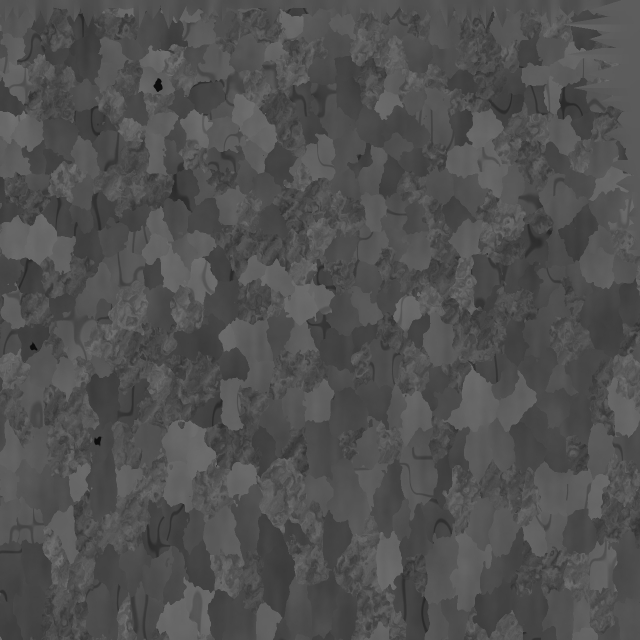
Reproduce this texture procedurally as a WebGL 1 fragment shader.

```glsl
precision highp float;
// Grey patchwork of ragged, upright flakes that grow taller towards the bottom.
// A weighted Voronoi diagram gives the flakes, each filled with its own shading,
// streaks or crumpled noise; triangular spikes fray the top and right margins.
uniform vec2 u_resolution;

float hash(vec2 p) {
  return fract(sin(dot(p, vec2(127.1, 311.7))) * 43758.5453);
}

vec2 hash2(vec2 p) {
  return vec2(hash(p), hash(p + 47.3));
}

float noise(vec2 p) {
  vec2 i = floor(p), f = fract(p);
  f = f * f * (3.0 - 2.0 * f);
  return mix(mix(hash(i), hash(i + vec2(1.0, 0.0)), f.x),
             mix(hash(i + vec2(0.0, 1.0)), hash(i + 1.0), f.x), f.y);
}

float fbm(vec2 p) {
  float sum = 0.0, amp = 0.5;
  for (int i = 0; i < 4; i++) {
    sum += amp * noise(p);
    p = p * 2.03 + 17.1;
    amp *= 0.5;
  }
  return sum;
}

// Nearest flake: xy is the offset from its centre, zw its cell id
vec4 findFlake(vec2 p) {
  vec2 base = floor(p);
  vec4 flake = vec4(0.0);
  float best = 9.0;
  for (int j = -1; j <= 1; j++) {
    for (int i = -1; i <= 1; i++) {
      vec2 id = base + vec2(float(i), float(j));
      vec2 offset = p - id - 0.1 - 0.8 * hash2(id);
      float dist = length(offset) - 0.35 * hash(id + 9.7);
      if (dist < best) {
        best = dist;
        flake = vec4(offset, id);
      }
    }
  }
  return flake;
}

float flakeTone(vec2 uv) {
  // Rows get denser upwards; noise roughens the outlines
  vec2 p = vec2(uv.x * 27.0, uv.y * (13.0 + 6.5 * uv.y));
  vec2 q = p * 3.0;
  p += 0.38 * (vec2(noise(q), noise(q + 31.0)) - 0.5);
  p += 0.13 * (vec2(noise(q * 3.0), noise(q * 3.0 + 53.0)) - 0.5);
  vec4 flake = findFlake(p);
  vec2 id = flake.zw;
  float kind = hash(id + 3.1);

  // Base grey, a tilt in a random direction and soft vertical streaks
  float tone = mix(0.252, 0.418, pow(hash(id + 5.9), 1.4));
  tone += 0.05 * dot(flake.xy, hash2(id + 7.7) - 0.5);
  vec2 grain = uv + 3.0 * hash2(id + 1.3);
  tone += 0.03 * (noise(grain * vec2(95.0, 18.0)) - 0.5);
  tone += 0.03 * (fbm(grain * 45.0) - 0.47);

  // Crumpled flakes: folded noise, duller than the smooth ones
  if (kind < 0.36) {
    vec2 fold = grain * vec2(80.0, 60.0);
    float warp = fbm(fold);
    float crumple = fbm(fold * 1.3 + 5.0 * warp);
    tone = mix(tone, 0.315, 0.5) + 0.26 * (crumple - 0.47);
  }
  // Creased flakes: thin dark curves along a contour of the noise
  else if (kind < 0.52) {
    float contour = abs(noise(grain * vec2(42.0, 22.0)) - 0.5);
    tone -= 0.075 * (1.0 - smoothstep(0.015, 0.065, contour));
  }
  // Rare black specks
  if (kind > 0.987) {
    float speck = length(flake.xy * vec2(1.0, 1.5)) + 0.15 * noise(p * 6.0);
    tone = mix(0.05, tone, smoothstep(0.19, 0.25, speck));
  }
  return tone;
}

// Spiky margin: x is its tone, y is 1 inside it
vec2 spikes(float along, float depth, float reach) {
  float row = floor(along);
  float across = fract(along) - 0.3 - 0.4 * hash(vec2(row, 2.0));
  float taper = 1.0 - abs(across) * 1.7;
  float limit = reach * (0.35 + taper * hash(vec2(row, 8.0)));
  float facet = hash(vec2(row, step(0.0, across) + 4.0));
  float tone = 0.355 + 0.07 * (facet - 0.5) * smoothstep(0.0, reach, depth);
  return vec2(tone, step(depth, limit));
}

float textureTone(vec2 uv) {
  float tone = flakeTone(uv);
  vec2 top = spikes(uv.x * 48.0, 1.0 - uv.y, 0.035);
  tone = mix(tone, top.x - 0.03 + 0.05 * (noise(uv * vec2(60.0, 8.0)) - 0.5), top.y);
  float reach = 0.085 * smoothstep(0.58, 0.95, uv.y) + 0.012 * step(0.6, uv.y);
  vec2 right = spikes(uv.y * 40.0 + 100.0, 1.0 - uv.x, reach);
  return mix(tone, right.x + 0.05 * (uv.y - 0.8), right.y * step(0.6, uv.y));
}

void main() {
  // Four samples per pixel smooth the outlines
  float tone = 0.0;
  for (int j = 0; j < 2; j++) {
    for (int i = 0; i < 2; i++) {
      vec2 shift = 0.5 * vec2(float(i), float(j)) - 0.25;
      tone += 0.25 * textureTone((gl_FragCoord.xy + shift) / u_resolution);
    }
  }
  gl_FragColor = vec4(vec3(tone), 1.0);
}
```
